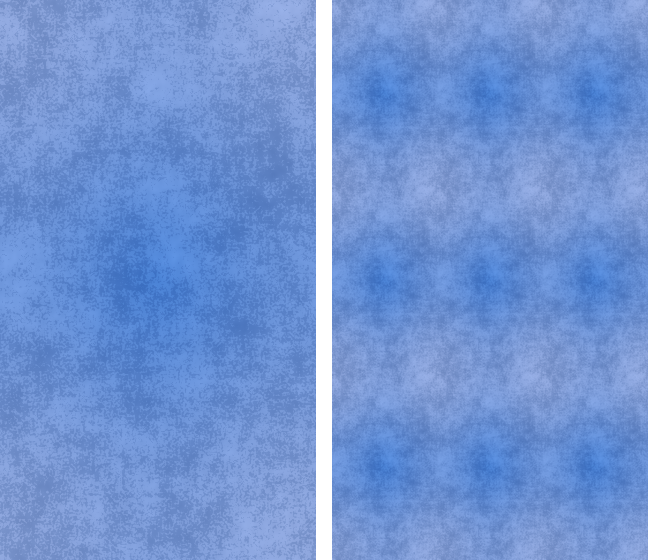
Left: one tile. Right: repeated 3 by 3.
A Shadertoy shader for this texture:

```glsl
const float PI = 3.14159265;

// Unit gradient of a lattice corner, wrapped to the period
vec2 cornerGradient(vec2 corner, vec2 period, uint seed) {
    uvec2 c = uvec2(mod(corner, period));
    uint h = c.x * 1597u + c.y * 51749u + seed * 7919u;
    h = (h ^ (h >> 15)) * 73471u;
    h = (h ^ (h >> 13)) * 92821u;
    h ^= h >> 16;
    float angle = float(h & 65535u) / 65536.0 * 2.0 * PI;
    return vec2(cos(angle), sin(angle));
}

// Gradient noise with a whole number of cells per canvas
float noise(vec2 uv, vec2 period, uint seed) {
    vec2 p = uv * period, i = floor(p), f = p - i;
    vec2 w = f * f * f * (f * (f * 6.0 - 15.0) + 10.0);
    vec2 e = vec2(1, 0);
    float a = dot(cornerGradient(i, period, seed), f);
    float b = dot(cornerGradient(i + e.xy, period, seed), f - e.xy);
    float c = dot(cornerGradient(i + e.yx, period, seed), f - e.yx);
    float d = dot(cornerGradient(i + e.xx, period, seed), f - e.xx);
    return mix(mix(a, b, w.x), mix(c, d, w.x), w.y);
}

// Broad stains with ragged detail
float stains(vec2 uv) {
    float sum = 0.0, amplitude = 0.55;
    vec2 period = vec2(3, 5);
    for (uint k = 0u; k < 5u; k++) {
        sum += amplitude * noise(uv, period, k);
        period *= 2.0;
        amplitude *= 0.82;
    }
    return sum;
}

// Faint warp and weft streaks of worn cloth
float weave(vec2 uv) {
    return noise(uv, vec2(54, 14), 11u) + noise(uv, vec2(9, 90), 12u)
         + 0.7 * noise(uv, vec2(110, 36), 13u) + 0.7 * noise(uv, vec2(22, 180), 14u);
}

// Fine flecks
float grain(vec2 uv) {
    return 0.5 * noise(uv, vec2(70, 124), 21u) + 0.9 * noise(uv, vec2(137, 243), 22u);
}

void mainImage(out vec4 fragColor, in vec2 fragCoord) {
    vec2 uv = fragCoord / iResolution.xy;

    // Periodic oval glow, deep blue in the middle
    float radius = length(sin(PI * (uv - 0.5)) * vec2(0.65, 1.0)) / 1.19;
    float fade = pow(radius, 1.2);
    vec3 paleBlue = mix(vec3(0.29, 0.51, 0.835), vec3(0.555, 0.65, 0.865), fade);
    vec3 wornBlue = mix(vec3(0.245, 0.45, 0.775), vec3(0.475, 0.58, 0.80), fade);

    // Speckled wear, denser inside the stains
    float stain = stains(uv);
    float wear = grain(uv) + 0.85 * stain + 0.3 * weave(uv) - 0.02;
    float cover = smoothstep(-0.22, 0.28, wear);

    // Small dark worm-shaped scratches
    float ridge = abs(noise(uv, vec2(63, 112), 31u));
    float scratch = smoothstep(0.08, 0.02, ridge) * smoothstep(0.12, 0.3, noise(uv, vec2(36, 64), 32u));
    cover = max(cover, 0.8 * scratch);

    vec3 color = mix(paleBlue, wornBlue, cover) - 0.07 * stain;
    fragColor = vec4(color, 1.0);
}
```
